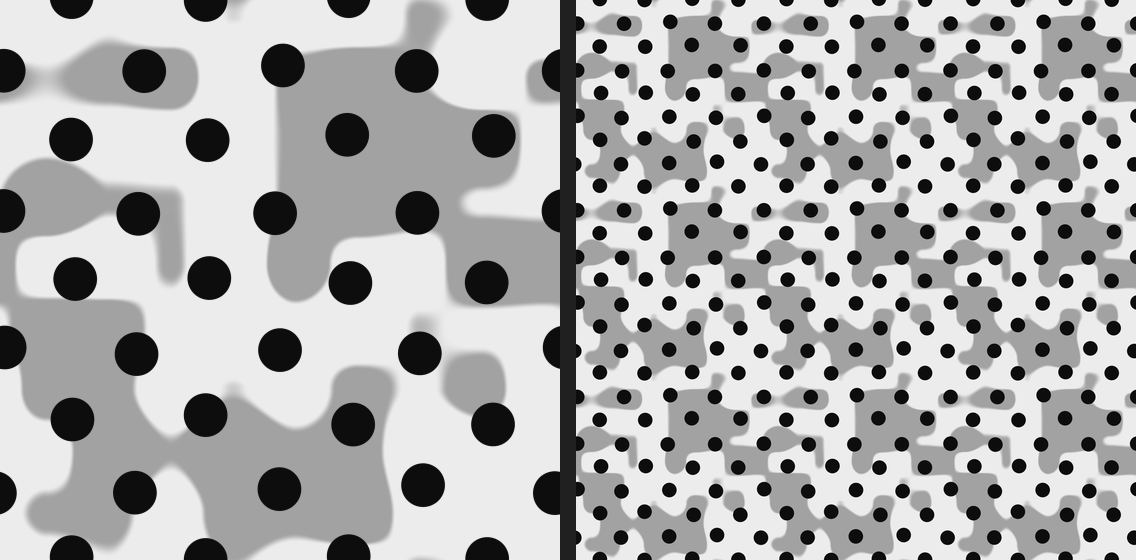
Left, the tile; right, the same tile 3 across and 3 down.
Reproduce this pattern procedurally as a WebGL 1 fragment shader.

```glsl
precision highp float;
// Staggered black dots over soft-edged grey blobs on a pale ground, tiling.

uniform vec2 u_resolution;

float hash(vec2 p) {
  return fract(sin(dot(p, vec2(127.1, 311.7))) * 43758.5453);
}

// Value noise that wraps after a whole number of cells.
float wrappedNoise(vec2 p, float period) {
  vec2 cell = floor(p);
  vec2 f = fract(p);
  vec2 w = f * f * (3.0 - 2.0 * f);
  vec2 a = mod(cell, period);
  vec2 b = mod(cell + 1.0, period);
  float low = mix(hash(a), hash(vec2(b.x, a.y)), w.x);
  float high = mix(hash(vec2(a.x, b.y)), hash(b), w.x);
  return mix(low, high, w.y);
}

// Distance to the nearest dot edge, in lattice cells.
float dotDistance(vec2 p, float period) {
  vec2 nearest = floor(p + 0.5);
  float d = 1.0;
  for (int j = -1; j <= 1; j++) {
    for (int i = -1; i <= 1; i++) {
      vec2 node = nearest + vec2(float(i), float(j));
      // Only every other node carries a dot, as on a chessboard.
      if (mod(node.x + node.y, 2.0) > 0.5) {
        vec2 id = mod(node, period);
        vec2 jitter = vec2(hash(id + 17.3), hash(id + 41.9)) - 0.5;
        d = min(d, length(p - node - 0.15 * jitter) - 0.312);
      }
    }
  }
  return d;
}

void main() {
  vec2 uv = gl_FragCoord.xy / u_resolution;

  // Grey blobs with a blurred rim.
  float blob = smoothstep(0.47, 0.55, wrappedNoise(uv * 9.0 + 0.25, 9.0));
  vec3 color = mix(vec3(0.927, 0.924, 0.927), vec3(0.637), blob);

  // Crisp dots, eight half-steps across and down.
  float pixel = 8.0 / min(u_resolution.x, u_resolution.y);
  float ink = 1.0 - smoothstep(-0.7 * pixel, 0.7 * pixel, dotDistance(uv * 8.0, 8.0));
  color = mix(color, vec3(0.05), ink);

  gl_FragColor = vec4(color, 1.0);
}
```
